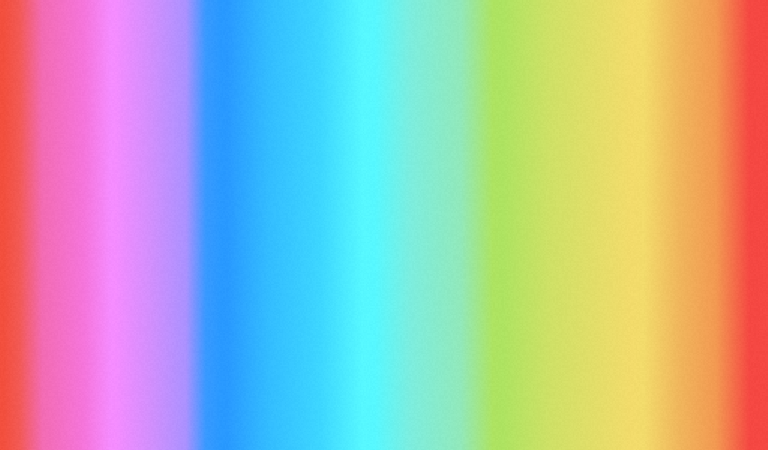
Reproduce this background procedurally as a WebGL 1 fragment shader.

```glsl
precision highp float;
// Vertical rainbow bands running from red through violet, blue, cyan and
// green to gold and back to red. Each colour is blended into the next over
// a horizontal span, then a faint grain is laid over the whole.

uniform vec2 u_resolution;

#define GRAIN_AMOUNT 0.018
#define GRAIN_ROWS 300.0

float hash(vec2 p) {
    vec3 q = fract(vec3(p.xyx) * 0.1031);
    q += dot(q, q.yzx + 33.33);
    return fract((q.x + q.y) * q.z);
}

// Linear blend towards the next colour between two positions
vec3 blendTo(vec3 color, vec3 next, float start, float end, float x) {
    return mix(color, next, clamp((x - start) / (end - start), 0.0, 1.0));
}

vec3 rainbow(float x) {
    // Red to pink and violet
    vec3 c = vec3(0.95, 0.31, 0.24);
    c = blendTo(c, vec3(0.95, 0.35, 0.33), 0.005, 0.025, x);
    c = blendTo(c, vec3(0.95, 0.42, 0.70), 0.025, 0.055, x);
    c = blendTo(c, vec3(0.96, 0.46, 0.86), 0.055, 0.110, x);
    c = blendTo(c, vec3(0.96, 0.55, 1.00), 0.110, 0.145, x);
    c = blendTo(c, vec3(0.82, 0.56, 0.99), 0.150, 0.197, x);
    c = blendTo(c, vec3(0.67, 0.57, 1.00), 0.197, 0.242, x);

    // Blue to cyan
    c = blendTo(c, vec3(0.22, 0.60, 1.00), 0.242, 0.268, x);
    c = blendTo(c, vec3(0.16, 0.60, 1.00), 0.268, 0.288, x);
    c = blendTo(c, vec3(0.20, 0.74, 1.00), 0.296, 0.350, x);
    c = blendTo(c, vec3(0.24, 0.84, 1.00), 0.350, 0.417, x);
    c = blendTo(c, vec3(0.34, 0.97, 1.00), 0.417, 0.472, x);

    // Mint to green
    c = blendTo(c, vec3(0.49, 0.93, 0.87), 0.488, 0.535, x);
    c = blendTo(c, vec3(0.57, 0.91, 0.73), 0.535, 0.600, x);
    c = blendTo(c, vec3(0.68, 0.89, 0.38), 0.600, 0.642, x);

    // Gold, orange and red
    c = blendTo(c, vec3(0.81, 0.88, 0.40), 0.655, 0.716, x);
    c = blendTo(c, vec3(0.95, 0.86, 0.42), 0.716, 0.822, x);
    c = blendTo(c, vec3(0.94, 0.71, 0.36), 0.838, 0.885, x);
    c = blendTo(c, vec3(0.95, 0.60, 0.32), 0.885, 0.932, x);
    return blendTo(c, vec3(0.96, 0.28, 0.26), 0.932, 0.976, x);
}

void main() {
    vec2 uv = gl_FragCoord.xy / u_resolution;
    vec3 color = rainbow(uv.x);

    // Fine grain on a grid fixed to the canvas
    vec2 cell = floor(gl_FragCoord.xy / u_resolution.y * GRAIN_ROWS);
    color += (hash(cell) - 0.5) * GRAIN_AMOUNT;

    gl_FragColor = vec4(clamp(color, 0.0, 1.0), 1.0);
}
```
